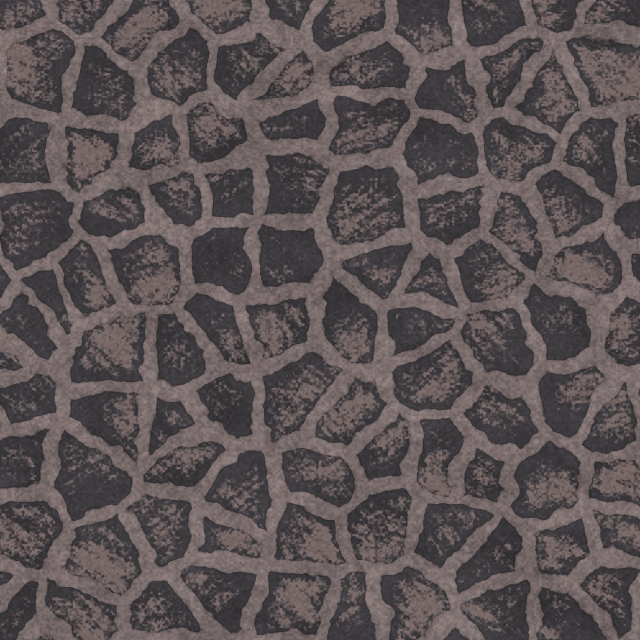
A three.js fragment shader for this texture:

```glsl
varying vec2 vUv;

float hash(vec2 p) {
  return fract(sin(dot(p, vec2(127.1, 311.7))) * 43758.5453);
}

vec2 hash2(vec2 p) {
  return vec2(hash(p), hash(p + 57.3));
}

float noise(vec2 p) {
  vec2 i = floor(p), f = fract(p);
  f = f * f * (3.0 - 2.0 * f);
  return mix(mix(hash(i), hash(i + vec2(1, 0)), f.x),
             mix(hash(i + vec2(0, 1)), hash(i + vec2(1, 1)), f.x), f.y);
}

float fbm(vec2 p) {
  float sum = 0.0, amp = 0.53;
  for (int i = 0; i < 4; i++) {
    sum += amp * noise(p);
    p = p * 2.03 + 17.7;
    amp *= 0.5;
  }
  return sum;
}

vec2 seedPoint(vec2 cell) {
  return cell + 0.06 + 0.88 * hash2(cell);
}

// Distance to the nearest cell border; also yields the cell and its seed offset
float stoneBorder(vec2 p, out vec2 stone, out vec2 toSeed) {
  vec2 home = floor(p);
  float nearest = 9.0;
  for (int y = -1; y <= 1; y++) {
    for (int x = -1; x <= 1; x++) {
      vec2 cell = home + vec2(x, y);
      vec2 offset = seedPoint(cell) - p;
      float d = dot(offset, offset);
      if (d < nearest) {
        nearest = d;
        stone = cell;
        toSeed = offset;
      }
    }
  }
  float border = 9.0;
  for (int y = -2; y <= 2; y++) {
    for (int x = -2; x <= 2; x++) {
      vec2 offset = seedPoint(stone + vec2(x, y)) - p;
      vec2 across = offset - toSeed;
      if (dot(across, across) > 0.0001)
        border = min(border, dot(0.5 * (offset + toSeed), normalize(across)));
    }
  }
  return border;
}

void main() {
  vec2 uv = vUv;

  // Chipped outlines from a warped cell pattern
  vec2 warp = vec2(fbm(uv * 26.0), fbm(uv * 26.0 + 41.0)) - 0.5;
  vec2 stone, toSeed;
  float border = stoneBorder(uv * 9.6 + warp * 0.3, stone, toSeed);
  float inside = border - 0.108 - 0.06 * (noise(uv * 17.0 + 9.0) - 0.5);

  float grain = 0.6 * noise(uv * 250.0) + 0.4 * noise(uv * 390.0 + 5.0);
  float cloud = fbm(uv * 20.0 + 3.0);

  // Grainy mortar
  float mortarTone = 0.478 + 0.18 * (grain - 0.5) + 0.13 * (cloud - 0.5)
                   + 0.07 * (noise(uv * 110.0) - 0.5);
  vec3 mortar = mortarTone * vec3(1.0, 0.89, 0.885);

  // Brushed dust, one stroke direction per stone
  float angle = (hash(stone + 3.1) > 0.4 ? -0.65 : 0.5) + 0.5 * (hash(stone + 8.7) - 0.5);
  vec2 stroke = vec2(cos(angle), sin(angle));
  vec2 brush = vec2(dot(uv, stroke), dot(uv, vec2(-stroke.y, stroke.x)));
  float streaks = 0.55 * noise(brush * vec2(32.0, 170.0)) + 0.45 * noise(brush * vec2(13.0, 75.0) + 31.0);
  float side = 6.2832 * hash(stone + 5.9);
  float coverage = 0.06 + 0.7 * (fbm(uv * 13.0 + 70.0) - 0.5)
                 + 0.4 * dot(toSeed, vec2(cos(side), sin(side)))
                 - 0.28 * (1.0 - smoothstep(0.0, 0.2, inside));
  float dust = smoothstep(-0.1, 0.24, coverage + 0.5 * streaks + 0.5 * grain - 0.5);

  // Dark slate with a thin shaded rim
  float slateTone = 0.238 + 0.08 * (grain - 0.5) + 0.08 * (cloud - 0.5);
  vec3 slate = slateTone * vec3(1.0, 0.95, 1.02);
  vec3 dusted = mix(slate, vec3(0.49, 0.425, 0.415) + 0.12 * (grain - 0.5), dust * 0.88);
  dusted *= mix(0.8, 1.0, smoothstep(0.0, 0.035, inside));

  mortar *= mix(1.0, 0.94, smoothstep(-0.05, 0.0, inside));
  gl_FragColor = vec4(mix(mortar, dusted, smoothstep(-0.014, 0.014, inside)), 1.0);
}
```
